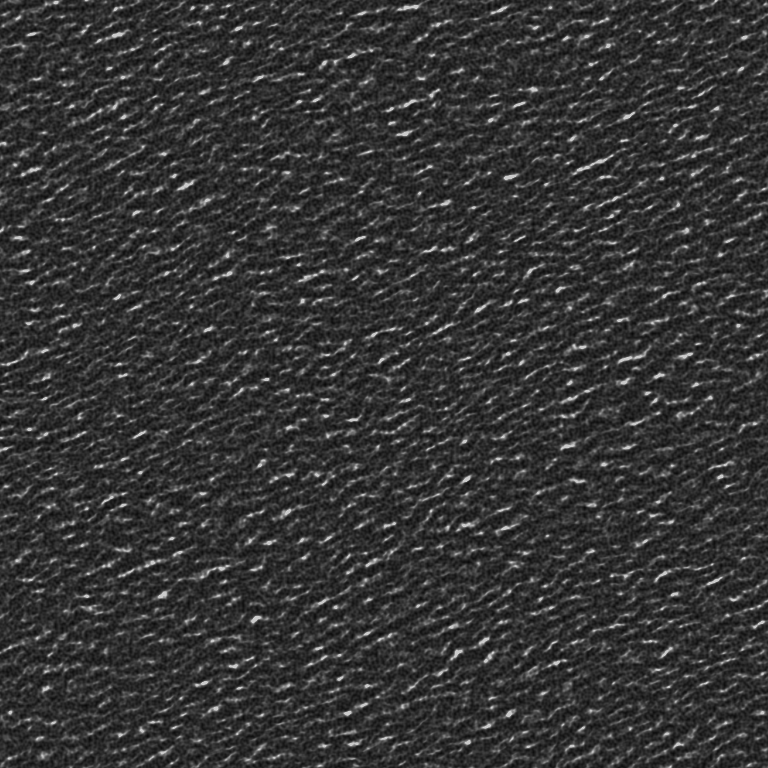
Give the GLSL for this texture, as a Shadertoy shader.

```glsl
// Dark grained leather: short pale creases slanting up to the right over charcoal.
#define SLANT 0.39                     // crease direction in radians
#define LONG_FREQ vec2(32.0, 92.0)     // cells along and across the creases
#define SHORT_FREQ vec2(62.0, 118.0)
#define GRAIN_FREQ vec2(160.0, 205.0)
#define LAYER_WEIGHTS vec3(0.88, 0.85, 0.48) // long, short, grain
#define BEND 0.022                     // slow drift of the direction
#define WOBBLE 0.0055                  // small kinks in each crease
#define SHADOW vec2(0.0062, 0.6)       // offset across and depth of the dark side
#define GROUND vec2(0.111, 0.029)      // tone and pore contrast
#define CREASE vec2(0.063, 0.98)       // gain and steepness of the bright crests
#define PEAK_TONE 0.80

const float NOISE_DEVIATION = 0.216;   // standard deviation of gradientNoise

// Random unit vector for a lattice corner
vec2 cornerGradient(ivec2 cell) {
    uvec2 u = uvec2(cell);
    uint h = (u.x * 1597334677u) ^ (u.y * 3812015801u);
    h = (h ^ (h >> 15u)) * 1597334677u;
    h ^= h >> 16u;
    float angle = float(h & 65535u) * 6.28319 / 65536.0;
    return vec2(cos(angle), sin(angle));
}

// Gradient noise with quintic blending
float gradientNoise(vec2 p) {
    vec2 base = floor(p);
    vec2 f = p - base;
    ivec2 cell = ivec2(base);
    vec2 blend = f * f * f * (f * (f * 6.0 - 15.0) + 10.0);
    float a = dot(cornerGradient(cell), f);
    float b = dot(cornerGradient(cell + ivec2(1, 0)), f - vec2(1.0, 0.0));
    float c = dot(cornerGradient(cell + ivec2(0, 1)), f - vec2(0.0, 1.0));
    float d = dot(cornerGradient(cell + ivec2(1, 1)), f - vec2(1.0, 1.0));
    return mix(mix(a, b, blend.x), mix(c, d, blend.x), blend.y);
}

// Rotate to the crease axes, then bend and kink them without folding
vec2 creaseSpace(vec2 p) {
    float c = cos(SLANT);
    float s = sin(SLANT);
    vec2 q = vec2(c * p.x + s * p.y, c * p.y - s * p.x);
    q.y += BEND * gradientNoise(p * 3.0 + 7.3);
    q.y += WOBBLE * gradientNoise(q * vec2(28.0, 16.0) + 41.7);
    return q;
}

// Crease height from long and short folds
float foldHeight(vec2 q) {
    return LAYER_WEIGHTS.x * gradientNoise(q * LONG_FREQ + 11.4)
         + LAYER_WEIGHTS.y * gradientNoise(q * SHORT_FREQ + 63.8);
}

void mainImage(out vec4 fragColor, in vec2 fragCoord) {
    vec2 uv = fragCoord / iResolution.y;
    vec2 q = creaseSpace(uv);

    // Light one side of each fold, normalised to a deviation near one
    float relief = foldHeight(q) - SHADOW.y * foldHeight(q + vec2(0.0, SHADOW.x));
    relief /= sqrt(1.0 + SHADOW.y * SHADOW.y);
    relief += LAYER_WEIGHTS.z * gradientNoise(q * GRAIN_FREQ + 127.1);
    relief /= NOISE_DEVIATION * length(LAYER_WEIGHTS);

    // Fine pores of the charcoal ground
    float pores = gradientNoise(uv * 225.0 + 83.2) / NOISE_DEVIATION;

    // Exponential tone: broad dark ground, few bright crests
    float tone = GROUND.x + GROUND.y * pores + CREASE.x * exp(CREASE.y * relief);
    fragColor = vec4(vec3(min(tone, PEAK_TONE)), 1.0);
}
```
